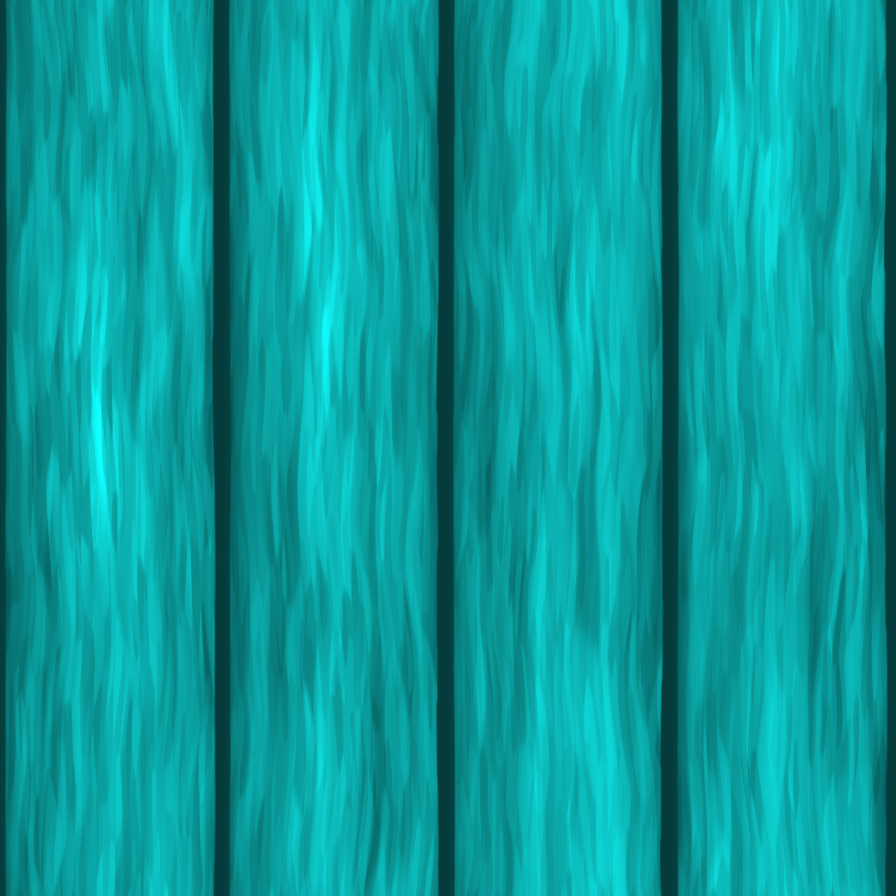
Reproduce this texture procedurally as a WebGL 1 fragment shader.

```glsl
precision highp float;
// Four upright painted teal planks split by dark gaps, seamless on both axes.
// The grain is stretched cellular noise in layers, over rounded side shading,
// with one long soft highlight on each plank.
uniform vec2 u_resolution;

#define PLANKS 4.0
#define GAP_HALF 0.036      // half gap width, in plank widths
#define GAP_SHIFT 0.0023    // gap offset to the left, in canvas widths
#define EDGE_WEAR 0.010     // raggedness of plank sides
#define GRAIN_CONTRAST 0.50
#define BASE_TONE 0.615
#define LEFT_SHADE 0.20
#define RIGHT_SHADE 0.11
#define STROKE_CRISPNESS 20.0
#define GAP_COLOR vec3(0.02, 0.25, 0.25)
#define PAINT_HUE vec3(0.065, 1.0, 1.0)

const float TAU = 6.28318;

vec3 hash3(vec2 p) {
  vec3 q = vec3(dot(p, vec2(127.1, 311.7)), dot(p, vec2(269.5, 183.3)),
                dot(p, vec2(419.2, 371.9)));
  return fract(sin(q) * 43758.54);
}

// Selects one plank's entry.
float pick(vec4 values, float plank) {
  return dot(values, vec4(equal(vec4(plank), vec4(0.0, 1.0, 2.0, 3.0))));
}

// Wrapping cellular noise: each cell is one brush stroke with its own tone.
float strokes(vec2 p, vec2 cells, float seed) {
  vec2 q = p * cells;
  vec2 base = floor(q);
  float total = 0.0;
  float weight = 0.0;
  for (int j = -1; j <= 1; j++) {
    for (int i = -1; i <= 1; i++) {
      vec2 cell = base + vec2(float(i), float(j));
      vec3 h = hash3(mod(cell, cells) + seed);
      vec2 d = cell + h.xy - q;
      float w = exp(-STROKE_CRISPNESS * dot(d, d)) + 1e-7;
      total += w * h.z;
      weight += w;
    }
  }
  return total / weight - 0.5;
}

// Long streaks down to fine hairs, leaning slightly as they run.
float grain(vec2 p) {
  p.x += 0.003 * sin(TAU * (2.0 * p.y + p.x)) + 0.0015 * sin(TAU * (5.0 * p.y + 3.0 * p.x));
  return 0.22 * strokes(p, vec2(22.0, 2.0), 3.0)
       + 0.30 * strokes(p, vec2(48.0, 4.0), 17.0)
       + 0.30 * strokes(p, vec2(92.0, 8.0), 31.0)
       + 0.24 * strokes(p, vec2(170.0, 13.0), 47.0);
}

// Soft vertical glow, at a different place on each plank.
float highlight(float across, float y, float plank) {
  float dx = (across - pick(vec4(0.43, 0.42, 0.60, 0.24), plank))
           / pick(vec4(0.13, 0.09, 0.05, 0.12), plank);
  float dy = fract(y - pick(vec4(0.48, 0.62, 0.65, 0.95), plank) + 0.5) - 0.5;
  dy /= pick(vec4(0.20, 0.26, 0.12, 0.22), plank);
  return pick(vec4(0.17, 0.10, 0.13, 0.11), plank) * exp(-dx * dx - dy * dy);
}

void main() {
  vec2 uv = gl_FragCoord.xy / u_resolution;
  float row = (uv.x + GAP_SHIFT) * PLANKS;
  float plank = mod(floor(row), PLANKS);
  float across = fract(row);

  // Worn plank sides
  float wear = EDGE_WEAR * (0.4 * sin(TAU * (uv.y + 0.37 * plank))
             + 0.2 * sin(TAU * (3.0 * uv.y + 0.21 * plank))
             + 0.6 * strokes(uv, vec2(16.0, 14.0), 61.0));
  float leftSide = across - GAP_HALF + 0.5 * wear;
  float rightSide = 1.0 - across - GAP_HALF + wear;
  float side = min(leftSide, rightSide);

  // Paint tone: grain, rounded sides, highlight and slow fading
  float streaks = grain(uv);
  float tone = BASE_TONE + GRAIN_CONTRAST * streaks;
  tone -= LEFT_SHADE * exp(-max(leftSide, 0.0) / 0.08) * (1.0 + streaks);
  tone -= RIGHT_SHADE * exp(-max(rightSide, 0.0) / 0.07);
  tone += 0.045 * sin(0.5 * TAU * across);
  tone += highlight(across, uv.y, plank) * (1.0 + 1.5 * streaks);
  tone += pick(vec4(0.022, 0.025, 0.008, 0.032), plank) * cos(TAU * (uv.y - 0.87));

  // Gap, a touch darker on its left
  vec3 gap = GAP_COLOR * (across > 0.5 ? 0.92 : 1.0 - 0.08 * smoothstep(0.03, 0.0, across));
  float soft = max(PLANKS / u_resolution.x, 0.006);
  vec3 color = mix(gap, PAINT_HUE * tone, smoothstep(-soft, soft, side));
  gl_FragColor = vec4(clamp(color, 0.0, 1.0), 1.0);
}
```
